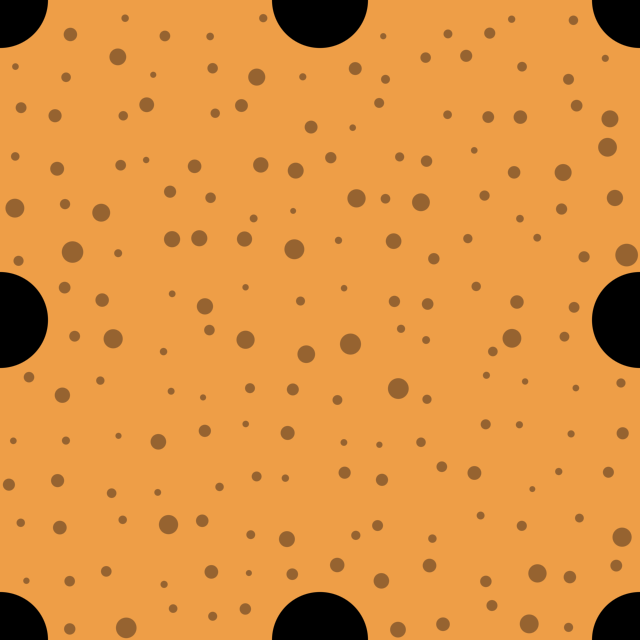
Give the GLSL for this pattern, as a WebGL 2 fragment shader.

```glsl
#version 300 es
precision highp float;

#define DOT_GRID 14.0
#define DOT_JITTER 0.31
#define DOT_MIN_RADIUS 0.0045
#define DOT_MAX_RADIUS 0.0195
#define HOLE_RADIUS 0.075
#define BASE_COLOR vec3(0.933, 0.620, 0.278)
#define DOT_COLOR vec3(0.588, 0.388, 0.188)
#define HOLE_COLOR vec3(0.0)

uniform vec2 u_resolution;
out vec4 fragColor;

float hash(vec2 p) {
    return fract(sin(dot(p, vec2(127.1, 311.7))) * 43758.5453);
}

// Distance to a point on the wrapped canvas
float wrappedDistance(vec2 p, vec2 center) {
    return length(fract(p - center + 0.5) - 0.5);
}

// Holes sit on the corners and the edge midpoints, none in the middle
float holeDistance(vec2 p) {
    float corner = wrappedDistance(p, vec2(0.0));
    float bottom = wrappedDistance(p, vec2(0.5, 0.0));
    float side = wrappedDistance(p, vec2(0.0, 0.5));
    return min(corner, min(bottom, side)) - HOLE_RADIUS;
}

// One jittered dot per cell, left out where it would touch a hole
float dotDistance(vec2 p) {
    vec2 home = floor(p * DOT_GRID);
    float nearest = 1.0;
    for (int y = -1; y <= 1; y++) {
        for (int x = -1; x <= 1; x++) {
            vec2 cell = home + vec2(x, y);
            vec2 id = mod(cell, DOT_GRID);
            vec2 jitter = 2.0 * vec2(hash(id + 3.7), hash(id + 19.3)) - 1.0;
            vec2 center = (cell + 0.5 + DOT_JITTER * jitter) / DOT_GRID;

            // Mostly small dots with a few large ones
            float size = 0.5 * (hash(id + 41.9) + hash(id + 67.1));
            float radius = mix(DOT_MIN_RADIUS, DOT_MAX_RADIUS, size * size);
            if (holeDistance(center) > radius) {
                nearest = min(nearest, length(p - center) - radius);
            }
        }
    }
    return nearest;
}

// Antialiased coverage of a signed distance
float fill(float distanceToEdge, float pixel) {
    return 1.0 - smoothstep(-0.75 * pixel, 0.75 * pixel, distanceToEdge);
}

void main() {
    vec2 uv = gl_FragCoord.xy / u_resolution;
    float pixel = 1.0 / min(u_resolution.x, u_resolution.y);

    vec3 color = mix(BASE_COLOR, DOT_COLOR, fill(dotDistance(uv), pixel));
    color = mix(color, HOLE_COLOR, fill(holeDistance(uv), pixel));
    fragColor = vec4(color, 1.0);
}
```
